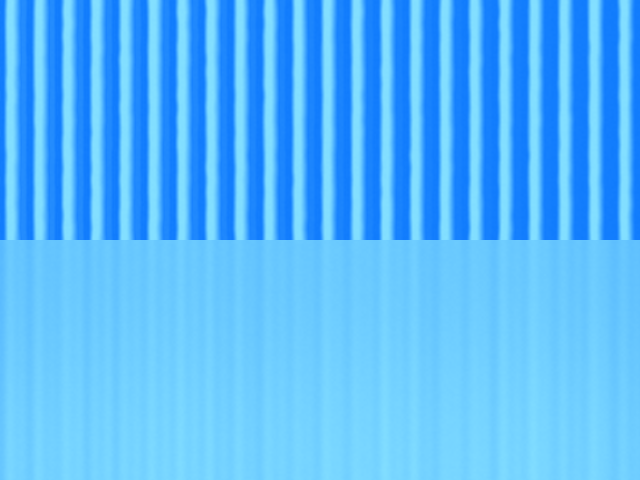
This pattern is drawn by a Shadertoy shader. Its source:

```glsl
const vec3 DEEP = vec3(0.06, 0.48, 0.99);
const vec3 PALE = vec3(0.52, 0.88, 1.00);
const float SEAM = 0.5;          // height where the two panels meet
const float FIRST_RIDGE = 0.0165;
const float RIDGE_RATE = 22.59;  // ridges per canvas width at the left
const float RATE_DROP = 0.72;    // ridges spread apart to the right
const float GRAIN = 0.025;

float hash(vec2 p) {
    return fract(sin(dot(p, vec2(127.1, 311.7))) * 43758.5453);
}

float noise(vec2 p) {
    vec2 i = floor(p), f = fract(p);
    f = f * f * (3.0 - 2.0 * f);
    return mix(mix(hash(i), hash(i + vec2(1, 0)), f.x),
               mix(hash(i + vec2(0, 1)), hash(i + vec2(1, 1)), f.x), f.y);
}

// Integer values fall on the bright crest of each ridge
float ridgePhase(float x) {
    float d = x - FIRST_RIDGE;
    return d * (RIDGE_RATE - RATE_DROP * d);
}

// Steep left flank, bright crest, long right flank, deep trough
float strongRidges(vec2 uv) {
    float phase = ridgePhase(uv.x) + 0.03 * (noise(uv * vec2(90.0, 40.0)) - 0.5);
    float p = fract(phase + 0.35) - 0.35;
    float rise = smoothstep(-0.27, -0.06, p);
    float fall = 1.0 - smoothstep(0.05, mix(0.46, 0.38, uv.x), p);
    float trough = 0.17 * (1.0 - uv.x) * smoothstep(0.3, 0.42, p)
                 * (1.0 - smoothstep(0.5, 0.62, p));
    float nextTrough = 0.17 * (1.0 - uv.x) * (1.0 - smoothstep(-0.5, -0.3, p));
    return max(rise * fall, max(trough, nextTrough)) * 0.96 + 0.02;
}

// Faint uneven folds, paler towards the bottom
float faintFolds(vec2 uv) {
    float turn = 6.2831853 * ridgePhase(uv.x);
    float folds = 0.030 * cos(turn - 0.4) + 0.022 * cos(2.0 * turn + 0.6);
    folds += 0.07 * (noise(vec2(uv.x * 65.0, 3.0)) - 0.5);
    float side = abs(uv.x - 0.5) * 2.0;
    float shade = mix(0.88, 0.76, smoothstep(0.0, SEAM, uv.y));
    return shade + folds - 0.06 * pow(side, 8.0);
}

void mainImage(out vec4 fragColor, in vec2 fragCoord) {
    vec2 uv = fragCoord / iResolution.xy;
    float pixel = 1.0 / iResolution.y;

    // Two panels joined at the seam
    float upper = smoothstep(SEAM - 0.5 * pixel, SEAM + 0.5 * pixel, uv.y);
    float light = mix(faintFolds(uv), strongRidges(uv), upper);

    // Soft grain
    light += GRAIN * (noise(uv * vec2(256.0, 192.0)) - 0.5);
    fragColor = vec4(mix(DEEP, PALE, clamp(light, 0.0, 1.0)), 1.0);
}
```
